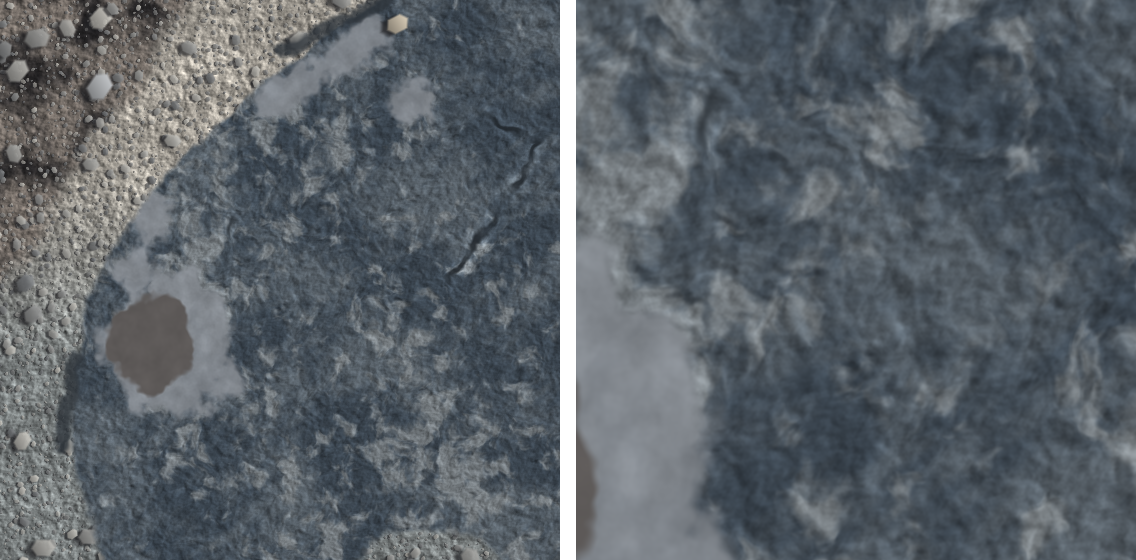
Left, the full canvas; right, a detail of the centre.
Write a WebGL 2 fragment shader that draws this texture.

```glsl
#version 300 es
precision highp float;
// Weathered slate slab with pale silt and a muddy pool, bordered by a diagonal bank of gravel and soil.
uniform vec2 u_resolution;
out vec4 fragColor;

vec2 hash2(vec2 p) {
    vec3 h = fract(p.xyx * vec3(0.1031, 0.103, 0.0973));
    h += dot(h, h.yzx + 33.33);
    return fract((h.xx + h.yz) * h.zy);
}

float corner(vec2 cell, vec2 f) {
    return dot(hash2(cell) * 2.0 - 1.0, f);
}

float gradientNoise(vec2 p) {
    vec2 i = floor(p), f = p - i, e = vec2(1, 0);
    vec2 u = f * f * f * (f * (f * 6.0 - 15.0) + 10.0);
    return mix(mix(corner(i, f), corner(i + e, f - e), u.x),
               mix(corner(i + e.yx, f - e.yx), corner(i + 1.0, f - 1.0), u.x), u.y);
}

float fbm(vec2 p, int octaves) {
    float sum = 0.0, amp = 1.0;
    for (int i = 0; i < octaves; i++) {
        sum += amp * gradientNoise(p);
        p = mat2(1.6, 1.2, -1.2, 1.6) * p + 17.3;
        amp *= 0.55;
    }
    return sum;
}

// Slope of the noise surface towards the light at the upper right
float relief(vec2 p) {
    return fbm(p, 3) - fbm(p + vec2(0.3, 0.2), 3);
}

float segment(vec2 p, vec2 a, vec2 b) {
    vec2 d = b - a;
    return length(p - a - d * clamp(dot(p - a, d) / dot(d, d), 0.0, 1.0));
}

float facets(vec2 q) {
    return max(abs(q.x) * 1.25, max(abs(dot(q, vec2(0.5, 0.87))), abs(dot(q, vec2(0.6, -0.8)))));
}

// One angular stone of unit size, lit from the right, with a shadow on its left
void stone(inout vec3 col, vec2 q, float turn, vec3 tint, float cover) {
    mat2 spin = mat2(cos(turn), sin(turn), -sin(turn), cos(turn));
    float shadow = smoothstep(1.3, 0.7, facets(spin * (q + vec2(0.6, 0.2))));
    float body = smoothstep(1.15, 0.8, facets(spin * q));
    col = mix(col, vec3(0.13, 0.13, 0.14), shadow * cover * 0.8);
    col = mix(col, tint * (0.95 + 0.17 * q.x + 0.1 * q.y), body * cover);
}

void scatterStones(inout vec3 col, vec2 p, float count, float density, float cover) {
    vec2 cell = floor(p * count);
    for (int y = -1; y <= 1; y++)
    for (int x = -1; x <= 1; x++) {
        vec2 id = cell + vec2(x, y);
        vec2 rnd = hash2(id + count), spot = hash2(id + 71.0);
        float radius = mix(0.15, 0.46, rnd.y * rnd.y);
        vec3 tint = mix(vec3(0.45, 0.46, 0.47), vec3(0.76, 0.75, 0.72), spot.x);
        if (rnd.x < density)
            stone(col, (p * count - id - spot) / radius, rnd.y * 40.0, tint, cover);
    }
}

vec3 slate(vec2 p, vec2 warped) {
    float broad = fbm(p * 7.0, 5);
    vec2 bedding = vec2(dot(p, vec2(0.8, 0.6)), dot(p, vec2(-0.6, 0.8)));
    float streak = fbm(bedding * vec2(18, 60), 3);
    vec3 col = mix(vec3(0.225, 0.265, 0.305), vec3(0.335, 0.37, 0.4),
                   smoothstep(-0.35, 0.5, broad + 0.45 * streak));

    // Mineral blotches, denser towards the lower right
    float region = fbm(p * 4.5 + 8.0, 3) + 0.28 - 0.8 * abs(p.x + p.y - 1.0 + 0.08);
    float blotch = smoothstep(0.02, 0.5, fbm(warped * 24.0, 4) + 0.7 * region);
    col = mix(col, vec3(0.51, 0.53, 0.54), blotch * 0.75);
    col *= 1.0 + 0.38 * relief(warped * 48.0) + 0.22 * relief(p * 100.0);

    // Stepped cracks with a lit lip
    float crack = min(segment(warped, vec2(0.8, 0.5), vec2(0.97, 0.74)),
                      segment(warped, vec2(0.97, 0.74), vec2(0.85, 0.8)));
    crack = min(crack, segment(warped, vec2(0.38, 0.53), vec2(0.44, 0.64)) + 0.002);
    float broken = smoothstep(-0.3, 0.2, gradientNoise(p * 24.0));
    col *= 1.0 + 0.25 * smoothstep(0.025, 0.01, crack) * broken;
    col = mix(col, vec3(0.12, 0.14, 0.16), smoothstep(0.009, 0.002, crack) * broken * 0.85);

    // Dried silt around the pool and along the upper edge
    float silt = length(warped - vec2(0.305, 0.38)) - 0.125;
    silt = min(silt, segment(warped, vec2(0.27, 0.62), vec2(0.25, 0.5)) - 0.032);
    silt = min(silt, segment(warped, vec2(0.49, 0.82), vec2(0.66, 0.93)) - 0.035);
    silt = min(silt, segment(warped, vec2(0.7, 0.81), vec2(0.77, 0.83)) - 0.022);
    silt += 0.06 * fbm(p * 13.0 + 4.0, 4);
    vec3 siltColor = vec3(0.52, 0.54, 0.565) * (1.0 + 0.17 * fbm(p * 26.0, 4));
    col = mix(col, siltColor, smoothstep(0.012, -0.018, silt) * 0.92);
    float pool = length((warped - vec2(0.272, 0.39)) * vec2(1, 0.9)) + 0.025 * fbm(p * 18.0, 3);
    vec3 mud = vec3(0.365, 0.35, 0.345) * (1.0 + 0.08 * fbm(p * 30.0, 3));
    return mix(col, mud, smoothstep(0.08, 0.068, pool));
}

vec3 bank(vec2 p, vec2 warped) {
    float warmth = smoothstep(0.3, 0.75, p.y);
    vec3 gravel = mix(vec3(0.47, 0.49, 0.49), vec3(0.63, 0.61, 0.575), warmth);
    gravel *= 1.0 + 0.25 * fbm(p * 14.0, 5);
    float clods = fbm(p * 11.0 + 3.0, 5);
    vec3 soil = mix(vec3(0.14, 0.135, 0.14), vec3(0.46, 0.43, 0.405), smoothstep(-0.5, 0.3, clods));
    float soilEdge = 0.35 - 0.68 * (1.0 - p.y) - warped.x + 0.04 * clods;
    vec3 col = mix(gravel, soil, smoothstep(-0.02, 0.04, soilEdge));
    col *= 1.0 + 0.55 * relief(p * 55.0) + 0.3 * relief(p * 110.0);
    scatterStones(col, p, 95.0, 0.5, 0.6);
    scatterStones(col, p, 48.0, 0.35, 0.8);
    scatterStones(col, p, 22.0, 0.2, 0.85);
    return col;
}

void main() {
    vec2 p = gl_FragCoord.xy / u_resolution;
    vec2 warped = p + 0.022 * vec2(fbm(p * 12.0, 4), fbm(p * 12.0 + 31.0, 4));

    // The slab edge curves from lower left to upper right
    float rise = max(p.y - 0.3, 0.0) / 0.7;
    float edge = warped.x - 0.13 - 0.55 * rise * rise - 0.25 * max(0.2 - p.y, 0.0);
    float rubble = length((warped - vec2(0.77, 0.0)) * vec2(0.45, 1)) - 0.055;
    float slab = smoothstep(-0.008, 0.008, min(edge, rubble));
    vec3 col = mix(bank(p, warped), slate(p, warped), slab);

    // Shaded grooves under the bank
    float groove = min(segment(warped, vec2(0.11, 0.2), vec2(0.13, 0.36)),
                       segment(warped, vec2(0.5, 0.91), vec2(0.69, 1.0)));
    col = mix(col, vec3(0.18, 0.205, 0.23), smoothstep(0.02, 0.006, groove) * 0.8);

    stone(col, (p - vec2(0.178, 0.845)) / 0.023, 0.6, vec3(0.66, 0.67, 0.68), 1.0);
    stone(col, (p - vec2(0.71, 0.957)) / 0.018, 1.1, vec3(0.72, 0.68, 0.61), 1.0);
    fragColor = vec4(clamp(col, 0.0, 1.0), 1.0);
}
```
